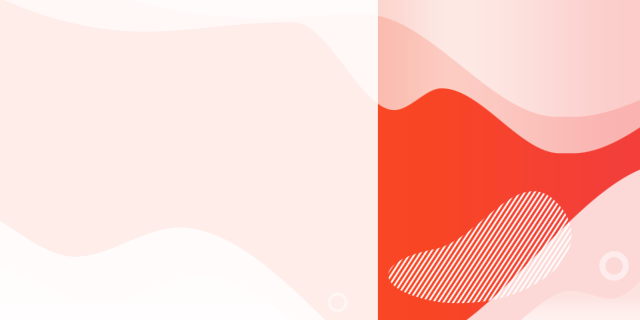
Give the GLSL for this background, as a Shadertoy shader.

```glsl
// Layered red and blush waves with a striped blob, two rings and a pale veil on the left.

#define VEIL_EDGE 1.181      // the veil covers everything left of this x
#define VEIL_ALPHA 0.9
#define BAND_ALPHA 0.82      // strength of the translucent upper band
#define RING_ALPHA 0.5
#define STRIPE_PERIOD 0.0156
#define STRIPE_SLANT 0.65    // horizontal shift per unit of height
#define STRIPE_FILL 0.42     // white share of each period

const vec3 RED_WARM  = vec3(0.975, 0.275, 0.140);
const vec3 RED_COOL  = vec3(0.953, 0.245, 0.225);
const vec3 SKY_LEFT  = vec3(0.985, 0.840, 0.810);
const vec3 SKY_PALE  = vec3(0.992, 0.912, 0.895);
const vec3 SKY_RIGHT = vec3(0.985, 0.800, 0.790);
const vec3 BLUSH     = vec3(0.988, 0.852, 0.842);
const vec3 MIST      = vec3(0.992, 0.890, 0.880);
const vec3 MIST_LOW  = vec3(0.996, 0.940, 0.932);
const vec3 WHITE     = vec3(1.0);

// Antialiased coverage of the region where d is negative
float cover(float d) {
    return clamp(0.5 - d / max(fwidth(d), 1e-6), 0.0, 1.0);
}

// Quadratic slope that flattens out at x = end
float approach(float x, float end, float width) {
    float t = max(0.0, (end - x) / width);
    return t * t;
}

// Wave heights, each a chain of smooth rises and falls
float upperWave(float x) {
    return 0.943 + 0.057 * approach(x, 0.833, 0.43)
        + 0.012 * smoothstep(0.833, 1.08, x)
        - 0.320 * smoothstep(1.14, 1.74, x)
        + 0.186 * smoothstep(1.79, 2.39, x);
}

float middleWave(float x) {
    return 0.901 + 0.105 * approach(x, 0.456, 0.456)
        + 0.029 * smoothstep(0.456, 0.88, x)
        - 0.274 * smoothstep(0.92, 1.232, x)
        + 0.068 * smoothstep(1.232, 1.38, x)
        - 0.203 * smoothstep(1.38, 1.75, x)
        + 0.287 * smoothstep(1.79, 2.39, x);
}

float lowerHills(float x) {
    float left = 0.361 - 0.163 * smoothstep(-0.14, 0.234, x)
        + 0.091 * smoothstep(0.234, 0.56, x)
        - 0.666 * smoothstep(0.56, 1.56, x);
    float right = -0.087 + 0.579 * smoothstep(1.25, 2.1, x);
    return max(left, right);
}

float mistHills(float x) {
    float left = 0.186 - 0.131 * smoothstep(-0.1, 0.3125, x)
        + 0.085 * smoothstep(0.3125, 0.63, x)
        - 0.400 * smoothstep(0.63, 1.33, x);
    float right = -0.067 + 0.158 * smoothstep(1.5, 1.784, x)
        - 0.024 * smoothstep(1.784, 1.91, x)
        + 0.180 * smoothstep(1.91, 2.16, x);
    return max(left, right);
}

// Bent drop: an ellipse whose axis climbs and whose height doubles
float blob(vec2 p) {
    float u = (p.x - 1.2135) / 0.5725;
    float swell = smoothstep(0.25, 0.9, u);
    float offset = p.y - (0.140 + 0.125 * swell);
    float radius = 0.1875 * (1.0 + swell);
    return offset * offset - radius * radius * u * (1.0 - u);
}

float stripes(vec2 p) {
    float phase = (p.x - STRIPE_SLANT * p.y) / STRIPE_PERIOD;
    float d = abs(fract(phase) - 0.5) - 0.5 * STRIPE_FILL;
    return clamp(0.5 - d / fwidth(phase), 0.0, 1.0);
}

float ring(vec2 p, vec2 center, float radius, float halfWidth) {
    return cover(abs(length(p - center) - radius) - halfWidth);
}

void mainImage(out vec4 fragColor, in vec2 fragCoord) {
    vec2 p = fragCoord / iResolution.xy * vec2(2.0, 1.0);

    // Red ground and the two translucent upper layers
    vec3 color = mix(RED_WARM, RED_COOL, smoothstep(1.2, 2.0, p.x));
    vec3 sky = mix(SKY_LEFT, SKY_PALE, smoothstep(1.18, 1.42, p.x));
    sky = mix(sky, SKY_RIGHT, smoothstep(1.42, 2.0, p.x));
    color = mix(color, sky, BAND_ALPHA * cover(middleWave(p.x) - p.y));
    color = mix(color, sky, cover(upperWave(p.x) - p.y));

    // Lower hills with mist at their feet
    color = mix(color, BLUSH, cover(p.y - lowerHills(p.x)));
    vec3 mist = mix(MIST_LOW, MIST, smoothstep(0.01, 0.08, p.y));
    color = mix(color, mist, cover(p.y - mistHills(p.x)));

    // Striped blob and rings
    color = mix(color, WHITE, cover(blob(p)) * stripes(p));
    float rings = max(ring(p, vec2(1.919, 0.169), 0.0365, 0.0095),
                      ring(p, vec2(1.055, 0.055), 0.026, 0.005));
    color = mix(color, WHITE, RING_ALPHA * rings);

    // Pale veil over the left side
    color = mix(color, WHITE, VEIL_ALPHA * cover(p.x - VEIL_EDGE));
    fragColor = vec4(color, 1.0);
}
```
